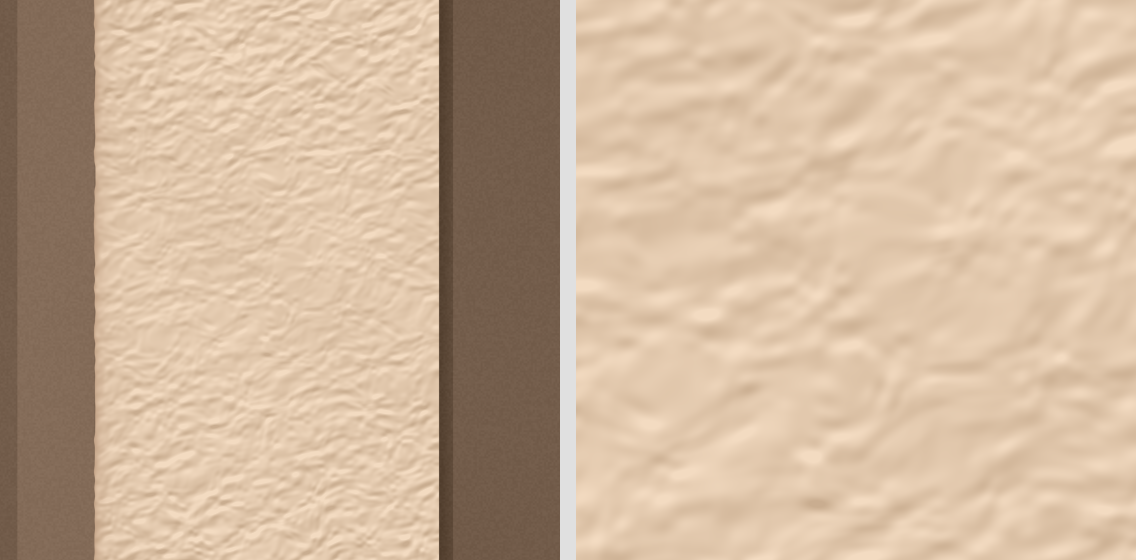
Left: the whole. Right: its middle third, enlarged.
Reproduce this pattern procedurally as a Shadertoy shader.

```glsl
const float PANEL_LEFT = 0.169;
const float PANEL_RIGHT = 0.784;
const float GROOVE_RIGHT = 0.809;
const float STRIP_LEFT = 0.031;

const vec3 CREAM_LIGHT = vec3(0.945, 0.850, 0.748);
const vec3 CREAM_SHADE = vec3(0.790, 0.680, 0.565);
const vec3 CREAM_EDGE = vec3(0.760, 0.630, 0.520);
const vec3 BROWN = vec3(0.448, 0.360, 0.290);
const vec3 BROWN_LIGHT = vec3(0.515, 0.420, 0.345);
const vec3 GROOVE = vec3(0.325, 0.250, 0.185);

// Integer hash of a lattice cell, 0 to 1
float hash(ivec2 cell, int seed) {
    uint h = uint(cell.x) * 1597u + uint(cell.y) * 51749u + uint(seed) * 7919u;
    h = (h ^ (h >> 15)) * 73244475u;
    h = (h ^ (h >> 13)) * 73244475u;
    h ^= h >> 16;
    return float(h & 65535u) / 65535.0;
}

// Value noise whose lattice wraps after a whole number of cells
float wrapNoise(vec2 p, vec2 period, int seed) {
    vec2 cell = floor(p);
    vec2 f = p - cell;
    f = f * f * (3.0 - 2.0 * f);
    ivec2 a = ivec2(mod(cell, period));
    ivec2 b = ivec2(mod(cell + 1.0, period));
    return mix(mix(hash(a, seed), hash(ivec2(b.x, a.y), seed), f.x),
               mix(hash(ivec2(a.x, b.y), seed), hash(b, seed), f.x), f.y);
}

float tileNoise(vec2 uv, vec2 cells, int seed) {
    return wrapNoise(uv * cells, cells, seed);
}

// Plaster relief: warped ripples that rise gently to the right
float plasterHeight(vec2 uv) {
    vec2 warp = vec2(tileNoise(uv, vec2(22.0, 28.0), 1),
                     tileNoise(uv, vec2(18.0, 24.0), 2)) - 0.5;
    vec2 p = uv + warp * vec2(0.020, 0.022);
    p.y -= 0.2 * p.x;
    return tileNoise(p, vec2(42.0, 74.0), 3)
         + 0.5 * tileNoise(p, vec2(88.0, 140.0), 4);
}

// Relief lit from above
float plasterSlope(vec2 uv, float reach) {
    return plasterHeight(uv + vec2(-0.3, 1.0) * reach)
         - plasterHeight(uv - vec2(-0.3, 1.0) * reach);
}

vec3 plasterColour(vec2 uv) {
    float depth = 0.85 - 0.22 * sin(6.2831853 * (uv.y - 0.25));
    float tone = 0.62 - depth * plasterSlope(uv, 0.0036);
    tone += 0.16 * (tileNoise(uv, vec2(5.0, 7.0), 5) - 0.5);
    vec3 colour = mix(CREAM_SHADE, CREAM_LIGHT, clamp(tone, 0.0, 1.05));

    // Rounded, rough left edge
    float inset = max(uv.x - PANEL_LEFT, 0.0);
    float rough = tileNoise(uv, vec2(110.0, 64.0), 6);
    float shadow = exp(-inset / 0.007) * 0.55
                 + exp(-inset / 0.026) * (0.1 + 0.4 * rough);
    return mix(colour, CREAM_EDGE, min(shadow, 0.85));
}

float stepAt(float edge, float x, float blur) {
    return smoothstep(edge - blur, edge + blur, x);
}

// Flat boards with the groove beside the panel
vec3 boardColour(vec2 uv, float blur) {
    float strip = stepAt(STRIP_LEFT, uv.x, blur) - stepAt(PANEL_LEFT, uv.x, blur);
    vec3 colour = mix(BROWN, BROWN_LIGHT, strip);
    float groove = stepAt(PANEL_RIGHT - 0.01, uv.x, blur)
                 * (1.0 - stepAt(GROOVE_RIGHT, uv.x, blur));
    float fade = smoothstep(PANEL_RIGHT, GROOVE_RIGHT, uv.x);
    colour = mix(colour, GROOVE, groove * (1.0 - 0.35 * fade));

    // Fine grain and slow unevenness
    float grain = tileNoise(uv, vec2(300.0), 7) - 0.5;
    float cloud = tileNoise(uv, vec2(4.0, 3.0), 8) - 0.5;
    return colour + 0.03 * grain + 0.016 * cloud;
}

void mainImage(out vec4 fragColor, in vec2 fragCoord) {
    vec2 uv = fragCoord / iResolution.xy;
    float blur = max(0.0010, 0.75 / iResolution.x);

    float ragged = 0.003 * (tileNoise(uv, vec2(1.0, 70.0), 9) - 0.5);
    float panel = stepAt(PANEL_LEFT + ragged, uv.x, blur)
                - stepAt(PANEL_RIGHT, uv.x, blur);

    vec3 colour = mix(boardColour(uv, blur), plasterColour(uv), panel);
    fragColor = vec4(colour, 1.0);
}
```
